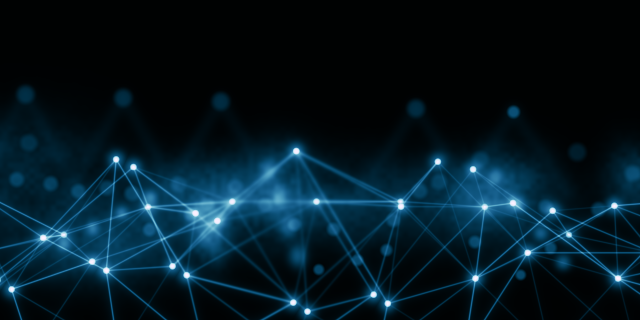
Write a Shadertoy shader that draws this background.

```glsl
// Glowing blue network of linked nodes over black, with blurred lights behind.
#define STEP 0.263         // spacing of the nodes along a strand
#define LINE_WIDTH 0.0025  // half width of a link in focus
#define LINE_LIGHT 0.78
#define NODE_RADIUS 0.0125
#define NODE_LIGHT 2.5
#define HAZE_LIGHT 1.35
#define BOKEH_COUNT 28.0

float hash(vec2 p) {
    vec3 q = fract(p.xyx * 0.1031);
    q += dot(q, q.yzx + 33.33);
    return fract((q.x + q.y) * q.z);
}
float noise(vec2 p) {
    vec2 i = floor(p), f = fract(p), e = vec2(0, 1);
    f *= f * (3.0 - 2.0 * f);
    return mix(mix(hash(i), hash(i + e.yx), f.x), mix(hash(i + e), hash(i + e.yy), f.x), f.y);
}
float segmentDistance(vec2 p, vec2 a, vec2 b) {
    vec2 ab = b - a;
    return length(p - a - ab * clamp(dot(p - a, ab) / dot(ab, ab), 0.0, 1.0));
}
float glow(vec2 p, vec2 center, vec2 size) {
    vec2 q = (p - center) / size;
    return exp(-dot(q, q));
}
float disc(vec2 p, vec2 center, float radius) {
    return smoothstep(radius, radius * 0.4, length(p - center));
}

// Strands: 0 zigzag ridge, 1 middle arch, 2 low wave, 3 below the canvas.
// Some nodes split into a pair; side is -1 or 1.
vec2 node(int strand, float i, float side) {
    float odd = mod(i, 2.0);
    if (strand == 0) {
        float paired = step(abs(mod(i, 4.0) - 1.5), 1.0);
        float zigzag = (odd * 2.0 - 1.0) * (1.0 - i * i * i / 343.0);
        vec2 gap = paired * vec2(0.02 + 0.007 * i, -0.012);
        float x = 0.135 + 0.255 * i + 0.1 * exp(-(i - 3.9) * (i - 3.9) / 0.6);
        return vec2(x, 0.373 + 0.065 * sin(0.52 * i - 0.25) + 0.1 * zigzag) + side * gap;
    }
    if (strand == 1)
        return vec2(0.2 + STEP * i, 0.37 - 0.16 * smoothstep(1.5, 4.0, abs(i - 3.0)));
    if (strand == 2) {
        vec2 gap = step(i, 4.5) * vec2(0.022, -0.014);
        float y = 0.13 + 0.08 * cos(1.2566 * (i - 1.0)) - 0.025 * odd - 0.045 * exp(-i * i);
        return vec2(0.05 + 0.27 * i + 0.06 * sin(i - 2.5) + 0.05 * odd, y) + side * gap;
    }
    return vec2(0.1 + 0.27 * i, -0.1);
}
float link(vec2 p, vec2 a, vec2 b, float blur) {
    float h = hash(floor(a * 91.0) + floor(b * 57.0) + 40.0);
    float d = segmentDistance(p, a, b);
    float width = max(mix(LINE_WIDTH, 0.008, blur), 0.55 / iResolution.y);
    float core = exp(-d * d / (width * width)) * mix(1.0, 0.4, blur);
    return (0.15 + 0.85 * h * h) * (core + 0.15 * exp(-d / 0.014));
}
float network(vec2 p) {
    float blur = glow(p, vec2(0.88, 0.38), vec2(0.27, 0.3));
    float lines = 0.0, dots = 0.0, cell = floor(p.x / STEP);
    for (float i = cell - 3.0; i <= cell + 3.0; i++) {
        for (int s = 0; s < 3; s++) {
            // Links along the strand, then fans to the strands below
            lines += link(p, node(s, i, 1.0), node(s, i + 1.0, -1.0), blur);
            for (float t = -1.0; t <= 1.0; t++) {
                float side = t < 0.0 ? -1.0 : 1.0;
                lines += link(p, node(s, i, side), node(s + 1, i + t, -side), blur);
                if (s == 0) lines += link(p, node(0, i, -side), node(2, i + t, side), blur);
            }
            for (float side = -1.0; side <= 1.0; side += 2.0) {
                vec2 c = node(s, i, side);
                float dotLight = disc(p, c, NODE_RADIUS) + 0.25 * glow(p, c, vec2(0.024));
                dots = max(dots, (s == 1 ? 0.6 : 1.0) * dotLight);
            }
        }
    }
    return LINE_LIGHT * lines + NODE_LIGHT * dots;
}
float blurredLights(vec2 p) {
    float light = 0.0;
    // Far row of faint discs with soft rays
    for (float i = 0.0; i < 6.0; i++) {
        vec2 c = vec2(0.08 + 0.305 * i, 0.705 - 0.011 * i);
        float shown = step(0.5, abs(i - 3.0)), near = step(4.5, i);
        light += shown * mix(0.19, 0.5, near) * disc(p, c, mix(0.038, 0.025, near));
        for (float side = -1.0; side <= 1.0; side += 2.0) {
            float d = segmentDistance(p, c, vec2(c.x + side * 0.17, 0.4));
            light += shown * 0.05 * exp(-d * d / 0.0006);
        }
    }
    // Scattered discs
    for (float n = 0.0; n < BOKEH_COUNT; n++) {
        float h = hash(vec2(n, 7.0)), x = 2.0 * (n + hash(vec2(n, 3.0))) / BOKEH_COUNT;
        float y = 0.12 + 0.42 * h + 0.08 * smoothstep(0.5, 0.0, x);
        light += mix(0.5, 0.15, h) * disc(p, vec2(x, y), mix(0.02, 0.038, h));
    }
    // Three falling chains of bright soft lights
    for (float n = 0.0; n < 4.0; n++) {
        light += 0.55 * glow(p, vec2(0.84 + 0.03 * n, 0.47 - 0.09 * n), vec2(0.025, 0.032));
        light += 0.70 * glow(p, vec2(0.47 - 0.09 * n, 0.385 - 0.05 * n), vec2(0.02));
        light += 0.60 * glow(p, vec2(1.55 + 0.07 * n, 0.45 - 0.09 * n), vec2(0.022));
    }
    return light;
}
float haze(vec2 p) {
    float h = 0.34 * glow(p, vec2(0.63, 0.39), vec2(0.16, 0.10)) + 0.32 * glow(p, vec2(0.87, 0.40), vec2(0.10, 0.12));
    h += 0.50 * glow(p, vec2(0.66, 0.27), vec2(0.05, 0.08)) + 0.40 * glow(p, vec2(1.56, 0.39), vec2(0.14, 0.11));
    h += 0.16 * glow(p, vec2(0.05, 0.45), vec2(0.25, 0.16)) + 0.24 * glow(p, vec2(0.32, 0.24), vec2(0.24, 0.11));
    h += 0.28 * glow(p, vec2(1.98, 0.45), vec2(0.08, 0.09)) + 0.17 * glow(p, vec2(1.12, 0.37), vec2(0.42, 0.12));
    return h * (0.5 + 0.7 * noise(p * 11.0) + 0.35 * noise(p * 60.0));
}
void mainImage(out vec4 fragColor, in vec2 fragCoord) {
    vec2 p = fragCoord / iResolution.xy * vec2(2.0, 1.0);
    float L = 1.0 - exp(-network(p) - blurredLights(p) - HAZE_LIGHT * haze(p));
    // Ramp from black through deep blue to pale cyan
    vec3 color = vec3(pow(L, 4.0), L * (0.67 + 0.27 * smoothstep(0.5, 0.95, L)), L);
    fragColor = vec4(color + vec3(0.0, 0.006, 0.008), 1.0);
}
```
